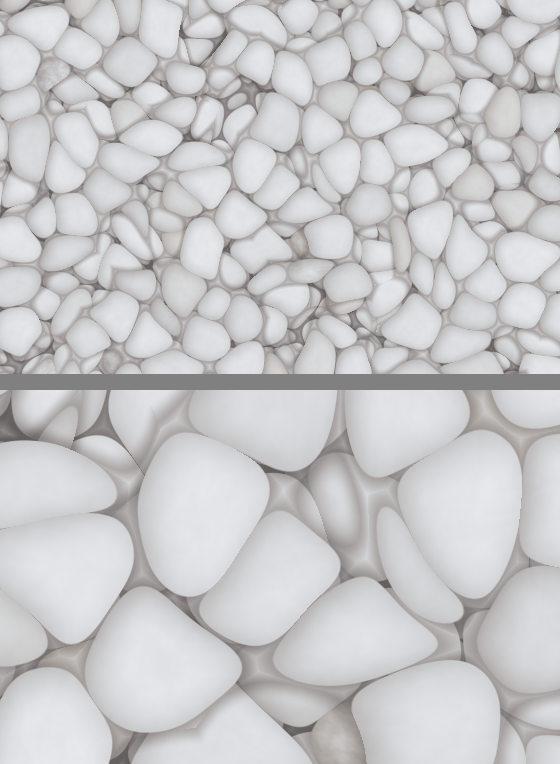
Top, the full canvas; bottom, a detail of the centre.
Reproduce this texture procedurally as a Shadertoy shader.

```glsl
vec3 hash3(vec2 c) {
    vec3 q = vec3(dot(c, vec2(127.1, 311.7)), dot(c, vec2(269.5, 183.3)), dot(c, vec2(419.2, 371.9)));
    return fract(sin(q) * 43758.5);
}

mat2 rotation(float a) {
    return mat2(cos(a), sin(a), -sin(a), cos(a));
}

// Layered sines for the faint mineral grain
float mottle(vec2 p) {
    float sum = 0.0, amp = 0.5;
    for (int i = 0; i < 5; i++) {
        p = rotation(1.1) * p * 1.8 + 3.7;
        sum += amp * sin(p.x + 1.5 * sin(p.y * 0.8)) * sin(p.y + 1.3 * sin(p.x * 0.7));
        amp *= 0.72;
    }
    return sum;
}

struct Pebble {
    float inside;   // signed distance, positive within the stone
    vec2 facing;    // direction towards the nearest rim
    float overhang; // how far the neighbours rise above this stone
    vec3 traits;
};

vec2 siteOffset(vec3 h) {
    return 0.13 + 0.74 * h.xy;
}

// Weighted cellular noise with rounded cells, some of them left empty
Pebble findPebble(vec2 p, float emptyShare) {
    vec2 cell = floor(p), f = p - cell;
    vec2 own = vec2(0.0), home = vec2(0.0);
    float ownRise = 0.0, best = 1e5;
    for (int y = -2; y <= 2; y++)
    for (int x = -2; x <= 2; x++) {
        vec2 g = vec2(x, y);
        vec3 h = hash3(cell + g);
        vec2 r = g + siteOffset(h) - f;
        float rise = 0.36 * h.z;
        float power = dot(r, r) - rise;
        if (power < best) {
            best = power;
            own = r;
            home = g;
            ownRise = rise;
        }
    }

    vec3 traits = hash3(cell + home + 51.3);
    bool isEmpty = traits.z < emptyShare;
    float total = 1e-4, lean = 0.0;
    vec2 facing = vec2(0.0);
    for (int y = -2; y <= 2; y++)
    for (int x = -2; x <= 2; x++) {
        vec2 g = home + vec2(x, y);
        if (x == 0 && y == 0) continue;
        // An empty cell measures only to the stones around it
        if (isEmpty && hash3(cell + g + 51.3).z < emptyShare) continue;
        vec3 h = hash3(cell + g);
        vec2 r = g + siteOffset(h) - f;
        float rise = 0.36 * h.z;
        float gap = max(length(r - own), 0.05);
        float toEdge = (dot(r, r) - rise - best) / (2.0 * gap);
        float w = exp(-9.0 * toEdge);
        total += w;
        facing += w * (r - own) / gap;
        lean += w * (rise - ownRise);
    }
    float inside = -log(total) / 9.0 + 0.016;
    if (isEmpty) inside = -abs(inside) - 0.01;
    return Pebble(inside, facing / total, max(lean / total, 0.0), traits);
}

float stoneShade(Pebble s, vec2 p) {
    float rim = 1.0 - clamp(s.inside / 0.33, 0.0, 1.0);
    float grain = mottle(p * 3.0 + s.traits.xy * 40.0);
    float shade = 0.897 - 0.06 * s.traits.x * s.traits.x;
    shade -= rim * rim * (0.10 + 0.25 * s.overhang);
    shade += rim * 0.055 * dot(s.facing, vec2(-0.45, 0.89));
    shade += 0.014 * grain;
    // A few stones are grey and veined
    float veined = smoothstep(0.96, 0.98, s.traits.y);
    return shade - veined * (0.07 + 0.09 * grain);
}

void mainImage(out vec4 fragColor, in vec2 fragCoord) {
    vec2 uv = fragCoord / iResolution.y;
    float soft = 8.0 / iResolution.y;
    float value = 0.66, warmth = 0.0;

    // Stack three beds of stones, deepest first
    for (int i = 0; i < 3; i++) {
        float bed = float(i);
        vec2 p = rotation(0.5 + bed * 0.9) * uv * (10.2 - 0.4 * bed) + bed * 17.3;
        p += 0.22 * sin(p.yx * 1.3 + vec2(0.4, 2.1));
        p += 0.035 * sin(p.yx * 5.1 + vec2(1.7, 0.2));
        Pebble s = findPebble(p, 0.16 * bed);

        // Contact shadow on the bed below, then the stone itself
        float shadow = mix(0.72, 1.0, smoothstep(-0.02, 0.15, -s.inside));
        float cover = smoothstep(-soft, soft, s.inside);
        value = mix(max(value * shadow, 0.38), stoneShade(s, p), cover);
        warmth = mix(warmth, smoothstep(0.85, 1.0, s.traits.x), cover);
    }

    // Warm shadows, cool highlights
    vec3 tint = mix(vec3(0.014, -0.004, -0.008), vec3(-0.008, 0.0, 0.01), smoothstep(0.64, 0.87, value));
    tint += warmth * vec3(0.008, 0.0, -0.014);
    fragColor = vec4(clamp(value + tint, 0.0, 1.0), 1.0);
}
```
